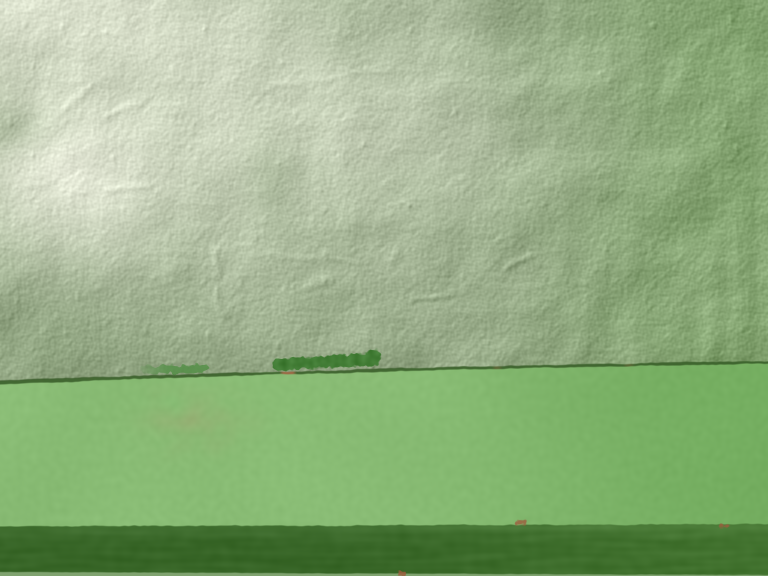
Reproduce this texture procedurally as a WebGL 2 fragment shader.

```glsl
#version 300 es
precision highp float;
// Lumpy pale green plaster wall above a painted ledge with a dark lower stripe.

#define GRAIN 0.075
#define LUMPS 0.75
#define RIDGE_HEIGHT 0.13
#define RIDGE_WIDTH 0.0065
#define LIGHT_STEP vec2(-0.0028, 0.0030)
#define WALL_SHADE vec3(0.555, 0.635, 0.495)
#define WALL_PALE vec3(0.925, 0.935, 0.870)
#define LEDGE_GREEN vec3(0.535, 0.735, 0.455)
#define STRIPE_GREEN vec3(0.215, 0.395, 0.150)
#define PATCH_GREEN vec3(0.260, 0.490, 0.210)
#define RUST vec3(0.62, 0.36, 0.24)

uniform vec2 u_resolution;
out vec4 fragColor;

// Plaster ridges: centre, angle, half length
const vec4 RIDGES[11] = vec4[11](
  vec4(0.375, 0.549, 1.65, 0.016), vec4(0.382, 0.476, 1.75, 0.022),
  vec4(0.685, 0.553, 0.70, 0.009), vec4(0.553, 0.510, 0.40, 0.020),
  vec4(0.750, 0.487, 0.12, 0.035), vec4(0.530, 0.553, -0.06, 0.090),
  vec4(0.220, 0.675, 0.10, 0.035), vec4(0.135, 0.830, 0.70, 0.030),
  vec4(0.215, 0.812, 0.40, 0.035), vec4(0.570, 0.865, 0.16, 0.110),
  vec4(0.900, 0.548, 0.50, 0.018));

vec2 hash2(vec2 p) {
  vec3 q = fract(p.xyx * vec3(0.1031, 0.1030, 0.0973));
  q += dot(q, q.yzx + 33.33);
  return fract((q.xx + q.yz) * q.zy);
}

float corner(vec2 cell, vec2 offset) {
  return dot(hash2(cell + 50.0) * 2.0 - 1.0, offset);
}

float noise(vec2 p) {
  vec2 i = floor(p), f = fract(p), e = vec2(1, 0);
  vec2 u = f * f * f * (f * (f * 6.0 - 15.0) + 10.0);
  return mix(mix(corner(i, f), corner(i + e, f - e), u.x),
             mix(corner(i + e.yx, f - e.yx), corner(i + 1.0, f - 1.0), u.x), u.y);
}

float glow(vec2 p, vec2 centre, vec2 size) {
  vec2 q = (p - centre) / size;
  return exp(-dot(q, q));
}

float segment(vec2 p, vec2 a, vec2 b) {
  vec2 d = b - a;
  return length(p - a - d * clamp(dot(p - a, d) / dot(d, d), 0.0, 1.0));
}

// Height of the plaster: lumps, trowel streaks, grain, ridges and nicks
float plaster(vec2 p) {
  vec2 w = p + 0.02 * vec2(noise(p * 7.0), noise(p * 7.0 + 9.0));
  float h = LUMPS * noise(w * 9.0) + 0.16 * noise(w * 25.0);
  h += 0.22 * smoothstep(0.7, 1.1, p.x) * noise(w * vec2(24.0, 6.0));
  h += GRAIN * (noise(p * 95.0) + 0.6 * noise(p * 190.0));
  vec2 bent = p + 0.012 * vec2(noise(p * 22.0), noise(p * 22.0 + 5.0));
  for (int i = 0; i < 11; i++) {
    vec4 r = RIDGES[i];
    vec2 arm = r.w * vec2(cos(r.z), sin(r.z));
    float d = segment(bent, r.xy - arm, r.xy + arm) / RIDGE_WIDTH;
    h += RIDGE_HEIGHT * exp(-d * d) * min(1.0, 0.35 + 0.015 / r.w);
  }
  vec2 cell = floor(p * 13.0), rnd = hash2(cell);
  float nick = length((fract(p * 13.0) - 0.2 - 0.6 * rnd) * vec2(1.0, 0.7)) / 0.055;
  return h + 0.09 * step(0.6, hash2(cell + 7.0).x) * exp(-nick * nick);
}

vec3 wallColour(vec2 p) {
  float light = 0.75 * glow(p, vec2(0.0, 1.06), vec2(0.42, 0.25))
    + 0.58 * glow(p, vec2(0.10, 0.69), vec2(0.20, 0.12))
    + 0.46 * glow(p, vec2(0.42, 0.82), vec2(0.42, 0.24))
    + 0.16 * glow(p, vec2(0.75, 0.75), vec2(0.32, 0.35))
    + 0.18 * glow(p, vec2(0.25, 0.55), vec2(0.45, 0.12))
    - 0.22 * glow(p, vec2(0.0, 0.775), vec2(0.10, 0.04))
    - 0.12 * glow(p, vec2(0.47, 0.70), vec2(0.05, 0.06));
  light += 0.10 * noise(p * 6.0 + 3.0) + 0.05 * noise(p * 14.0);
  vec3 shade = mix(WALL_SHADE, vec3(0.515, 0.640, 0.440), smoothstep(0.75, 1.3, p.x));
  float relief = plaster(p) - plaster(p + LIGHT_STEP);
  return mix(shade, WALL_PALE, clamp(light, -0.1, 1.0)) + 1.15 * relief;
}

void main() {
  vec2 p = gl_FragCoord.xy / u_resolution.y;
  float px = 1.0 / u_resolution.y;
  float wobble = 0.0022 * noise(p.xx * vec2(18.0, 3.0)) + 0.0016 * noise(p.xx * vec2(75.0, 9.0));
  float seam = p.y - (0.337 + 0.038 * p.x - 0.009 * p.x * p.x + wobble);
  float ragged = 0.006 * noise(p * 75.0) + 0.004 * noise(p * 150.0);

  // Wall with two dabs of stray paint
  vec3 colour = wallColour(p);
  float dab = segment(p, vec2(0.483, 0.367), vec2(0.648, 0.377)) - 0.0105;
  dab = min(dab, length((p - vec2(0.648, 0.381)) * vec2(1.0, 0.85)) - 0.0115) + ragged;
  colour = mix(colour, PATCH_GREEN + 0.08 * noise(p * 80.0), smoothstep(px, -px, dab));
  float smear = segment(p, vec2(0.250, 0.357), vec2(0.355, 0.360)) - 0.007 + ragged;
  float fade = 0.85 * smoothstep(0.22, 0.30, p.x);
  colour = mix(colour, PATCH_GREEN + 0.07, fade * smoothstep(0.0015, -0.0015, smear));

  // Ledge, darker to the right, with faint stains
  vec3 ledge = mix(LEDGE_GREEN, vec3(0.455, 0.680, 0.375), smoothstep(0.6, 1.35, p.x));
  ledge += 0.025 * noise(p * 5.0) + 0.022 * noise(p * 75.0);
  ledge += vec3(0.05, -0.04, 0.0) * glow(p, vec2(0.34, 0.27), vec2(0.08, 0.05)) * (0.5 + noise(p * 28.0));
  colour = mix(ledge, colour, smoothstep(-px, px, seam));

  // Thin shadowed crack along the seam
  float crackWidth = 0.0025 + 0.0018 * noise(p.xx * vec2(9.0, 5.0)) + 0.001 * smoothstep(0.3, 0.0, p.x);
  float crack = smoothstep(crackWidth + px, crackWidth - px, abs(seam + 0.001));
  vec3 crackColour = mix(vec3(0.21, 0.35, 0.15), RUST, smoothstep(0.28, 0.45, noise(p.xx * vec2(17.0, 4.0))));
  colour = mix(colour, crackColour, 0.85 * crack);

  // Dark stripe with brushed streaks and a lit lower rim
  float edge = p.y - (0.086 + 0.003 * p.x + 1.2 * wobble);
  vec3 stripe = STRIPE_GREEN + 0.05 * smoothstep(0.5, 1.33, p.x) * vec3(0.8, 1.0, 0.6);
  stripe += 0.045 * noise(p * vec2(9.0, 90.0)) + 0.025 * noise(p * 45.0);
  stripe += 0.04 * smoothstep(-0.035, 0.0, edge);
  colour = mix(stripe, colour, smoothstep(-px, px, edge));
  float rim = 0.007 - 0.004 * p.x + 0.5 * wobble;
  colour = mix(colour, vec3(0.50, 0.64, 0.44), smoothstep(rim + px, rim - px, p.y));

  // Rust chips beside the stripe
  for (int i = 0; i < 3; i++) {
    float k = float(i);
    vec2 chip = vec2(0.698 + 0.205 * k + 0.075 * k * (k - 1.0), i == 0 ? 0.004 : 0.092 - 0.006 * (k - 1.0));
    float d = length((p - chip) * vec2(0.55, 1.0)) - 0.004 + ragged;
    colour = mix(colour, RUST, 0.8 * smoothstep(px, -px, d));
  }
  fragColor = vec4(clamp(colour, 0.0, 1.0), 1.0);
}
```
